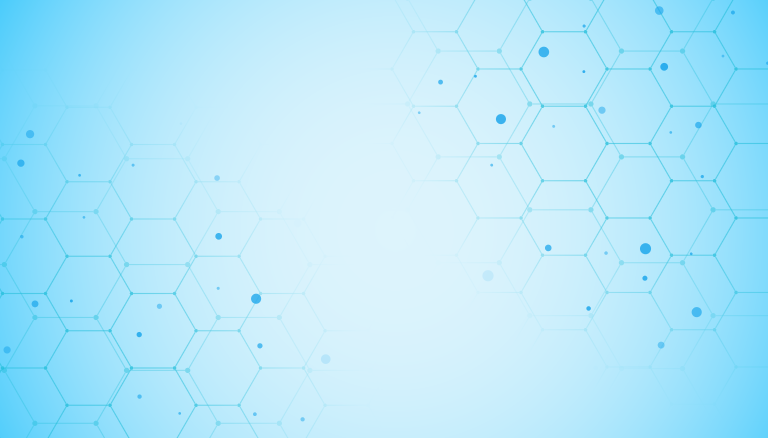
Reproduce this background procedurally as a Shadertoy shader.

```glsl
#define PALE vec3(0.865, 0.955, 0.990)
#define SKY vec3(0.480, 0.850, 0.987)
#define LINE_COLOR vec3(0.120, 0.740, 0.850)
#define DOT_COLOR vec3(0.080, 0.640, 0.920)
#define GLOW_CENTER vec2(0.515, 0.475)
#define FINE_SIDE 0.0982
#define COARSE_SIDE 0.1395
#define LINE_HALF_WIDTH 0.0013
#define DOT_CELL 0.13
#define DOT_DENSITY 0.7

const float ROOT3 = 1.7320508;

vec3 hash32(vec2 p) {
    vec3 q = fract(vec3(p.xyx) * vec3(0.1031, 0.1030, 0.0973));
    q += dot(q, q.yxz + 33.33);
    return fract((q.xxy + q.yzz) * q.zyx);
}

// Antialiased fill of everything closer than radius
float coverage(float dist, float radius, float pixel) {
    return clamp((radius - dist) / pixel + 0.5, 0.0, 1.0);
}

// Flat-topped honeycomb: x = distance to an edge, y = distance to a vertex
vec2 honeycomb(vec2 p, float side) {
    vec2 period = side * vec2(3.0, ROOT3);
    vec2 a = p - period * floor(p / period + 0.5);
    vec2 b = p - period * (floor(p / period) + 0.5);
    vec2 q = abs(dot(a, a) < dot(b, b) ? a : b);
    float edge = 0.5 * ROOT3 * side - max(q.y, dot(q, vec2(0.5 * ROOT3, 0.5)));
    float vertex = min(length(q - vec2(side, 0.0)),
                       length(q - side * vec2(0.5, 0.5 * ROOT3)));
    return vec2(edge, vertex);
}

// Opacity of one honeycomb with small nodes at its vertices
float network(vec2 p, float side, float nodeRadius, float pixel) {
    vec2 d = honeycomb(p, side);
    float line = 0.55 * coverage(d.x, LINE_HALF_WIDTH, pixel);
    return max(line, 0.75 * coverage(d.y, nodeRadius, pixel));
}

// A fine honeycomb laid over a fainter coarse one
float cluster(vec2 p, vec2 fineCenter, vec2 coarseCenter, float pixel) {
    float fine = network(p - fineCenter, FINE_SIDE, 0.0040, pixel);
    float coarse = network(p - coarseCenter, COARSE_SIDE, 0.0060, pixel);
    return 1.0 - (1.0 - fine) * (1.0 - 0.6 * coarse);
}

float rightFade(vec2 p) {
    return 1.0 - smoothstep(0.40, 0.90, distance(p, vec2(1.69, 0.91)));
}

float leftFade(vec2 p) {
    return 1.0 - smoothstep(0.25, 0.82, distance(p, vec2(0.07, 0.09)));
}

// Opacity of dots scattered one per cell inside the two clusters
float scatteredDots(vec2 p, float pixel) {
    vec2 cell = floor(p / DOT_CELL);
    vec3 place = hash32(cell + 17.0);
    vec3 style = hash32(cell + 71.0);
    vec2 center = (cell + mix(vec2(0.12), vec2(0.88), place.xy)) * DOT_CELL;
    float radius = mix(0.003, 0.013, pow(style.x, 3.0));
    float fade = max(rightFade(center), leftFade(center));
    float shown = step(place.z, DOT_DENSITY) * smoothstep(0.04, 0.35, fade);
    return shown * mix(0.45, 0.85, style.y)
         * coverage(distance(p, center), radius, pixel);
}

void mainImage(out vec4 fragColor, in vec2 fragCoord) {
    float pixel = 1.0 / iResolution.y;
    vec2 p = fragCoord * pixel;

    // Pale central glow deepening to blue at the sides
    vec2 fromGlow = (fragCoord / iResolution.xy - GLOW_CENTER) * vec2(2.0, 1.1);
    vec3 color = mix(PALE, SKY, pow(length(fromGlow), 2.4));

    // Honeycomb clusters at upper right and lower left
    float right = cluster(p, vec2(1.2877, 0.8425), vec2(1.4886, 0.7626), pixel);
    float left = cluster(p, vec2(0.2021, 0.5000), vec2(0.1495, 0.3960), pixel);
    color = mix(color, LINE_COLOR, right * rightFade(p));
    color = mix(color, LINE_COLOR, left * leftFade(p));

    color = mix(color, DOT_COLOR, scatteredDots(p, pixel));
    fragColor = vec4(color, 1.0);
}
```
